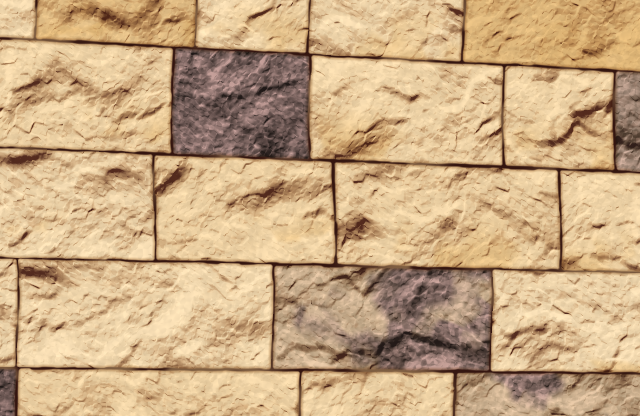
A Shadertoy shader for this texture:

```glsl
// Split-face sandstone wall: sloping courses of cream blocks with a few slate ones.

vec2 hash2(vec2 c) {
    c = vec2(dot(c, vec2(127.1, 311.7)), dot(c, vec2(269.5, 183.3)));
    return fract(sin(c) * 4375.85);
}

// Cellular noise of softly blended tilted planes, about -0.7 to 0.7
float facets(vec2 p) {
    vec2 cell = floor(p);
    float sum = 0.0, total = 1e-4;
    for (int j = -1; j <= 1; j++)
    for (int i = -1; i <= 1; i++) {
        vec2 c = cell + vec2(i, j);
        vec2 r = hash2(c), tilt = hash2(c + 37.0) - 0.5;
        vec2 d = p - c - r;
        float w = exp(-8.0 * dot(d, d));
        sum += w * (1.4 * dot(d, tilt) + fract(7.0 * (r.x + r.y)) - 0.5);
        total += w;
    }
    return sum / total;
}

// Broken stone surface: facets at four scales plus one overhanging ledge
float relief(vec2 p, float ledgeY, float seed) {
    vec2 q = p + seed * vec2(1.7, 2.9);
    q += 0.012 * sin(q.yx * vec2(23.0, 19.0));
    float h = 0.0, scale = 6.0, weight = 0.55;
    for (int i = 0; i < 4; i++) {
        h += weight * facets(q * scale) / scale;
        scale *= 2.6;
        weight *= 0.88;
    }
    float line = ledgeY + 0.06 * facets(vec2(q.x * 7.0, seed))
               + 0.025 * facets(vec2(q.x * 24.0, seed + 5.0));
    float strength = smoothstep(-0.3, 0.4, facets(vec2(q.x * 5.0, seed + 9.0)));
    return h + 0.03 * strength * smoothstep(-0.012, 0.012, p.y - line);
}

void mainImage(out vec4 fragColor, in vec2 fragCoord) {
    vec2 p = fragCoord / iResolution.y;
    float x = fragCoord.x / iResolution.x;
    float aspect = iResolution.x / iResolution.y;
    float px = 1.0 / iResolution.y;

    // Courses sink and narrow towards the right
    float course = mix(0.264, 0.2413, x);
    float level = (mix(0.909, 0.827, x) - p.y) / course + 1.0;
    int row = clamp(int(floor(level)), 0, 4);

    // Upright joints of each course
    vec4 joints[5] = vec4[5](
        vec4(0.055, 0.306, 0.482, 0.724),
        vec4(0.270, 0.484, 0.787, 0.961),
        vec4(0.241, 0.523, 0.875, 1.2),
        vec4(0.027, 0.426, 0.768, 1.2),
        vec4(0.027, 0.470, 0.711, 1.2));
    float across = x + 0.002 * sin(p.y * 17.0 + float(row) * 2.0);
    float left = -0.15, right = 1.2;
    int column = 0;
    for (int i = 0; i < 4; i++) {
        float joint = joints[row][i];
        if (joint < across) { left = joint; column++; }
        else right = min(right, joint);
    }
    int stone = row * 10 + column;
    float seed = float(stone) + 1.0;
    vec2 rnd = hash2(vec2(seed, 4.0));

    // Distance to the chipped, slightly rounded block outline
    vec2 local = vec2((across - 0.5 * (left + right)) * aspect,
                      (0.5 - fract(level)) * course);
    vec2 halfSize = 0.5 * vec2((right - left) * aspect, course);
    vec2 q = abs(local) - halfSize + 0.0075 + 0.0018 * rnd.x;
    float edge = length(max(q, 0.0)) + min(max(q.x, q.y), 0.0) - 0.006;
    edge += 0.003 * facets(p * 28.0 + seed);

    // Light falls from above, a little from the left
    float ledgeY = p.y - local.y - course * mix(0.05, 0.25, rnd.y);
    vec2 toLight = 0.003 * vec2(-0.35, 0.94);
    float lit = (relief(p, ledgeY, seed) - relief(p + toLight, ledgeY, seed)) / 0.003;

    // Sandstone
    vec3 cream = vec3(0.94, 0.85, 0.70), tan1 = vec3(0.84, 0.71, 0.55);
    vec3 brown = vec3(0.62, 0.46, 0.32), deep = vec3(0.27, 0.11, 0.08);
    vec3 color = mix(tan1, cream, smoothstep(-0.8, 0.15, lit));
    color = mix(color, brown, 0.75 * smoothstep(0.6, 1.6, -lit));
    color = mix(color, deep, 0.85 * smoothstep(1.4, 2.8, -lit));
    color += 0.06 * smoothstep(0.2, 1.3, lit);

    // Rust stains, heavier on the ochre blocks and below ledges
    float patches = facets(p * vec2(5.0, 7.0) + seed * 3.1) + 0.4 * facets(p * 19.0 + seed);
    float ochre = stone == 4 ? 0.9 : stone == 1 ? 0.75 : 0.12 + 0.2 * rnd.x;
    ochre += 0.5 * smoothstep(0.1, 0.6, patches) * smoothstep(0.03, -0.1, local.y);
    color *= mix(vec3(1.0), vec3(0.91, 0.82, 0.65), min(ochre, 1.0));

    // Slate blocks, some only partly dark
    float slate = stone == 11 || stone == 40 ? 0.95 : stone == 14 ? 0.65 : 0.0;
    if (stone == 32 || stone == 43)
        slate = 0.3 + 0.6 * smoothstep(-0.2, 0.25, patches + 1.2 * local.x + local.y);
    float speckle = facets(p * 90.0 + seed);
    vec3 slateColor = vec3(0.46, 0.37, 0.36) * clamp(1.0 + 0.35 * lit + 0.4 * speckle, 0.25, 1.6);
    color = mix(color, slateColor, slate);
    color *= 1.0 + 0.06 * speckle;

    // Worn rims and shadowed joints
    color *= mix(vec3(0.83, 0.76, 0.68), vec3(1.0), smoothstep(0.0, -0.009, edge));
    vec3 gap = mix(deep * 0.75, brown * 0.8, smoothstep(0.0, 0.6, facets(p * 9.0)));
    color = mix(gap, color, smoothstep(px, -px, edge));
    fragColor = vec4(clamp(color, 0.0, 1.0), 1.0);
}
```
